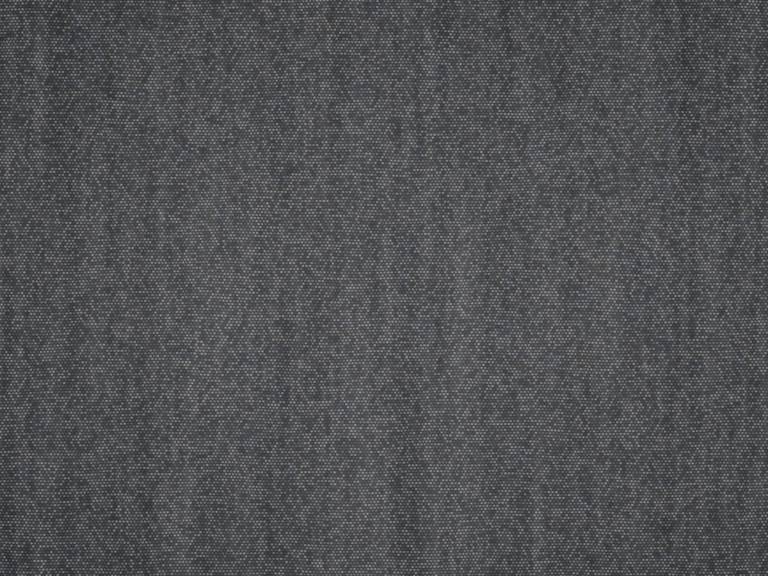
Reproduce this texture procedurally as a Shadertoy shader.

```glsl
// Fine charcoal woven cloth: staggered stitches, faint vertical yarn streaks and soft edge shading.

const vec3 SHADOW_COLOR = vec3(0.22, 0.23, 0.24);
const vec3 LIGHT_COLOR = vec3(0.42, 0.42, 0.43);
const float SHADOW_TONE = 0.23;
const float LIGHT_TONE = 0.42;
const float MEAN_TONE = 0.318;
const vec2 STITCHES = vec2(162.0, 196.0);  // stitches per canvas height
const float STITCH_CONTRAST = 0.21;
const float STITCH_VARIATION = 1.4;
const float CROWN_MEAN = 0.405;            // average height of a stitch
const float STREAK_CONTRAST = 0.05;
const float PATCH_CONTRAST = 0.035;
const float EDGE_SHADE = 0.13;
const float TINT_VARIATION = 0.025;
const float SLUB_DENSITY = 0.12;
const float SLUB_CONTRAST = 0.07;
const int SAMPLES = 3;                     // antialiasing samples per axis
const float PI = 3.14159;

float hash(vec2 cell) {
    vec3 q = fract(vec3(cell.xyx) * vec3(0.1031, 0.1030, 0.0973));
    q += dot(q, q.yzx + 33.33);
    return fract((q.x + q.y) * q.z);
}

float valueNoise(vec2 p) {
    vec2 cell = floor(p);
    vec2 f = fract(p);
    f = f * f * (3.0 - 2.0 * f);
    float low = mix(hash(cell), hash(cell + vec2(1, 0)), f.x);
    float high = mix(hash(cell + vec2(0, 1)), hash(cell + vec2(1, 1)), f.x);
    return mix(low, high, f.y);
}

// Layered sines make the threads wander slightly.
vec2 threadDrift(vec2 p) {
    float across = sin(p.y * 13.0 + 3.0 * sin(p.x * 7.0)) + 0.5 * sin(p.y * 41.0 + p.x * 29.0);
    float along = sin(p.x * 11.0 + 2.0 * sin(p.y * 5.0)) + 0.5 * sin(p.x * 37.0 - p.y * 17.0);
    return vec2(across, along) * 0.0015;
}

// Returns the stitch relief in x and a signed warm-cool shift in y.
vec2 weave(vec2 p) {
    vec2 q = (p + threadDrift(p)) * STITCHES;
    q.x += 0.5 * mod(floor(q.y), 2.0);
    vec2 cell = floor(q);
    vec2 local = fract(q) - 0.5;
    float crown = cos(PI * local.x) * cos(PI * local.y);
    float strength = 1.0 + STITCH_VARIATION * (hash(cell) - 0.5);
    return vec2(crown * strength - CROWN_MEAN, hash(cell + 317.0) - 0.5);
}

// Long uneven yarns running up the cloth.
float streaks(vec2 p) {
    float broad = valueNoise(vec2(p.x * 17.0, p.y * 0.9)) - 0.5;
    float medium = valueNoise(vec2(p.x * 58.0 + 40.0, p.y * 2.3)) - 0.5;
    float fine = valueNoise(vec2(p.x * 130.0 + 90.0, p.y * 7.0)) - 0.5;
    return 0.5 * broad + 0.7 * medium + 0.6 * fine;
}

// Sparse pale thickenings in the yarn.
float slubs(vec2 p) {
    vec2 q = p * 12.0;
    vec2 cell = floor(q);
    vec2 center = 0.2 + 0.6 * vec2(hash(cell + 51.0), hash(cell + 83.0));
    vec2 offset = (fract(q) - center) / vec2(0.035, 0.11);
    return step(hash(cell + 19.0), SLUB_DENSITY) * exp(-dot(offset, offset));
}

vec3 cloth(vec2 p, vec2 uv) {
    vec2 stitch = weave(p);
    vec2 fromCenter = uv - vec2(0.52, 0.48);
    float tone = MEAN_TONE + STITCH_CONTRAST * stitch.x;
    tone += STREAK_CONTRAST * streaks(p);
    tone += PATCH_CONTRAST * (valueNoise(p * vec2(85.0, 48.0) + 200.0) - 0.5);
    tone += EDGE_SHADE * (0.167 - dot(fromCenter, fromCenter));
    tone += SLUB_CONTRAST * slubs(p);
    float light = (tone - SHADOW_TONE) / (LIGHT_TONE - SHADOW_TONE);
    vec3 color = mix(SHADOW_COLOR, LIGHT_COLOR, light);
    return color + TINT_VARIATION * stitch.y * vec3(1.0, 0.0, -1.0);
}

void mainImage(out vec4 fragColor, in vec2 fragCoord) {
    vec3 sum = vec3(0.0);
    for (int j = 0; j < SAMPLES; j++) {
        for (int i = 0; i < SAMPLES; i++) {
            vec2 shift = (vec2(i, j) + 0.5) / float(SAMPLES) - 0.5;
            vec2 point = fragCoord + shift;
            sum += cloth(point / iResolution.y, point / iResolution.xy);
        }
    }
    fragColor = vec4(clamp(sum / float(SAMPLES * SAMPLES), 0.0, 1.0), 1.0);
}
```
